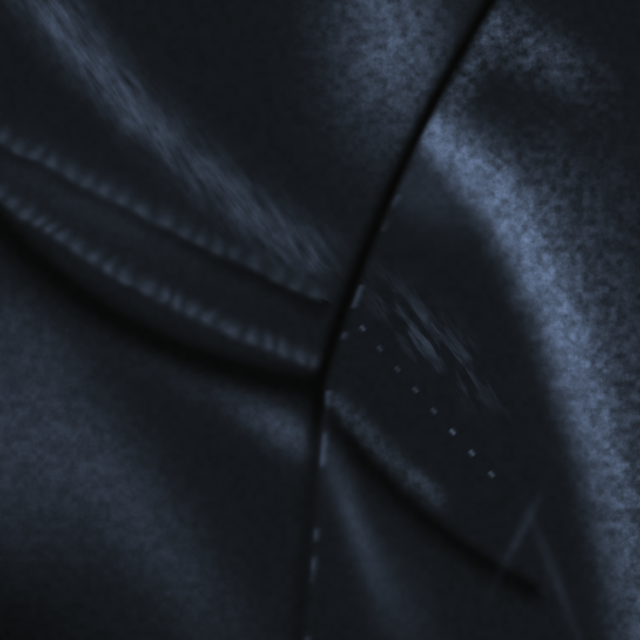
A Shadertoy shader for this texture:

```glsl
float hash(vec2 p) {
    vec3 q = fract(vec3(p.xyx) * 0.1031);
    q += dot(q, q.yzx + 33.33);
    return fract((q.x + q.y) * q.z);
}

float noise(vec2 p) {
    vec2 i = floor(p), f = fract(p);
    f = f * f * (3.0 - 2.0 * f);
    return mix(mix(hash(i), hash(i + vec2(1, 0)), f.x),
               mix(hash(i + vec2(0, 1)), hash(i + vec2(1, 1)), f.x), f.y);
}

float fbm(vec2 p) {
    float sum = 0.0, amp = 0.5;
    for (int i = 0; i < 4; i++) {
        sum += amp * noise(p);
        p = mat2(1.6, 1.2, -1.2, 1.6) * p + 7.3;
        amp *= 0.5;
    }
    return sum / 0.9375;
}

vec2 rotate(vec2 p, float angle) {
    float c = cos(angle), s = sin(angle);
    return vec2(c * p.x + s * p.y, c * p.y - s * p.x);
}

// Signed distance (positive left of travel) and position along an arc a-mid-c
vec2 arc(vec2 p, vec2 a, vec2 mid, vec2 c) {
    const int STEPS = 14;
    vec2 b = 2.0 * mid - 0.5 * (a + c), prev = a;
    vec2 best = vec2(1e3, 0.0);
    for (int i = 1; i <= STEPS; i++) {
        float t = float(i) / float(STEPS);
        vec2 next = mix(mix(a, b, t), mix(b, c, t), t);
        vec2 e = next - prev, w = p - prev;
        float h = clamp(dot(w, e) / dot(e, e), 0.0, 1.0);
        float d = length(w - e * h);
        float side = e.x * w.y - e.y * w.x < 0.0 ? -1.0 : 1.0;
        if (d < abs(best.x)) best = vec2(d * side, (float(i - 1) + h) / float(STEPS));
        prev = next;
    }
    return best;
}

// Bell profile with its own width on either side
float fold(float d, float below, float above) {
    float x = d / (d < 0.0 ? below : above);
    return exp(-x * x);
}

float glow(vec2 p, vec2 centre, vec2 radii, float angle) {
    vec2 q = rotate(p - centre, angle) / radii;
    return exp(-dot(q, q));
}

float seamX(float y) {
    float d = max(y - 0.4, 0.0);
    return 0.466 + 0.085 * min(y, 0.4) + 0.29 * d + 0.26 * d * d;
}

vec3 leather(float light) {
    return max(vec3(0.06, 0.069, 0.077) + light * vec3(0.26, 0.31, 0.40), 0.015);
}

void mainImage(out vec4 fragColor, in vec2 fragCoord) {
    vec2 p = fragCoord / iResolution.xy;
    vec2 q = p + 0.008 * (vec2(noise(p * 30.0), noise(p * 30.0 + 19.0)) - 0.5);
    float grain = fbm(p * 95.0);
    float creases = fbm(rotate(p, -0.95) * vec2(22.0, 100.0));
    float seam = (p.x - seamX(p.y)) * 0.9;
    float right = smoothstep(-0.005, 0.006, seam), left = 1.0 - right;

    // Arcs of the panels and folds
    vec2 groove = arc(p, vec2(-0.02, 0.675), vec2(0.21, 0.488), vec2(0.51, 0.395));
    vec2 ridge = arc(q, vec2(-0.02, 0.71), vec2(0.21, 0.558), vec2(0.495, 0.43));
    vec2 stitch = arc(q, vec2(-0.02, 0.795), vec2(0.23, 0.665), vec2(0.495, 0.535));
    vec2 sheen = arc(q, vec2(0.04, 1.03), vec2(0.25, 0.785), vec2(0.485, 0.60));
    vec2 crest = arc(q, vec2(0.655, 0.80), vec2(0.855, 0.51), vec2(0.985, -0.03));
    vec2 hem = arc(p, vec2(0.508, 0.37), vec2(0.64, 0.212), vec2(0.83, 0.08));
    vec2 hemRidge = arc(q, vec2(0.525, 0.373), vec2(0.595, 0.302), vec2(0.68, 0.225));
    vec2 dots = arc(p, vec2(0.56, 0.495), vec2(0.67, 0.367), vec2(0.79, 0.235));
    float lower = smoothstep(0.01, -0.03, groove.x);

    // Upper left panel
    float light = 0.08 + left * 0.58 * glow(p, vec2(0.61, 0.94), vec2(0.095, 0.16), 0.08)
                * (0.55 + 0.9 * grain);
    light += left * fold(sheen.x, 0.035, 0.045) * mix(0.50, 0.28, sheen.y)
           * (0.2 + 1.6 * creases);
    light += left * 0.16 * glow(p, vec2(0.14, 0.69), vec2(0.22, 0.045), -0.5);

    // Raised ridge and stitched row, broken up along their length
    float beads = 0.55 + 0.45 * sin(ridge.y * 130.0 + 5.0 * noise(p * 24.0));
    light += left * fold(ridge.x, 0.009, 0.017) * (0.17 + 0.22 * beads);
    float stitchBeads = 0.5 + 0.5 * sin(stitch.y * 115.0 + 4.0 * noise(p * 20.0));
    light += left * fold(stitch.x, 0.007, 0.018) * (0.08 + 0.17 * stitchBeads);
    light -= left * 0.10 * fold(stitch.x + 0.014, 0.014, 0.008);

    // Lower left panel
    float soft = 0.34 * glow(p, vec2(0.0, 0.32), vec2(0.20, 0.13), -0.8)
               + 0.24 * glow(p, vec2(0.23, 0.18), vec2(0.25, 0.065), -0.95)
               + 0.14 * glow(p, vec2(0.03, 0.49), vec2(0.11, 0.05), -0.7)
               + 0.18 * glow(p, vec2(0.28, 0.42), vec2(0.13, 0.03), -0.5)
               + 0.46 * glow(p, vec2(0.435, 0.338), vec2(0.085, 0.032), -0.65);
    light += left * lower * soft * (0.8 + 0.4 * grain);

    // Right panel: bright crest with a pebbled slope beyond it
    float fade = smoothstep(1.05, 0.45, crest.y);
    light += right * fold(crest.x, 0.032, 0.050) * (0.25 + 0.60 * fade) * (0.75 + 0.5 * grain);
    light += right * fold(crest.x - 0.04, 0.03, 0.15) * 0.34 * (0.3 + 1.4 * grain)
           * smoothstep(0.88, 0.68, p.y);
    light += right * 0.34 * glow(p, vec2(0.83, 0.925), vec2(0.12, 0.045), -0.55) * 2.0 * grain;
    light += right * 0.30 * glow(p, vec2(0.735, 0.89), vec2(0.10, 0.025), 1.0) * 2.0 * grain;
    light += right * 0.24 * glow(p, vec2(0.655, 0.70), vec2(0.08, 0.045), -0.6);
    light += right * 0.42 * glow(p, vec2(0.68, 0.465), vec2(0.12, 0.035), -0.78)
           * smoothstep(0.35, 0.75, creases);

    // Inner right flap and the folds beneath it
    light += right * fold(hemRidge.x, 0.016, 0.016) * 0.30 * (0.4 + grain);
    float dash = smoothstep(0.55, 0.9, sin(dots.y * 50.0)) * noise(p * 18.0);
    light += right * fold(dots.x, 0.004, 0.004) * dash * 0.65;
    light += right * 0.33 * glow(p, vec2(0.548, 0.20), vec2(0.13, 0.021), -1.2);
    light += right * 0.15 * glow(p, vec2(0.62, 0.06), vec2(0.12, 0.045), -1.1);
    light += right * 0.17 * glow(p, vec2(0.81, 0.16), vec2(0.07, 0.009), 1.1);
    light += right * 0.16 * glow(p, vec2(0.87, 0.09), vec2(0.11, 0.010), -1.2);

    // Dark grooves
    light *= 1.0 - 0.9 * left * fold(groove.x, 0.045, 0.022);
    light -= left * 0.11 * fold(groove.x, 0.025, 0.018);
    light -= right * 0.16 * fold(hem.x, 0.022, 0.013);
    float depth = mix(0.35, 1.0, smoothstep(0.22, 0.42, p.y));
    light = mix(light, -0.12, depth * fold(seam, 0.013, 0.009));
    float nicks = smoothstep(0.55, 0.85, noise(vec2(p.y * 42.0, 3.0)));
    light += 0.38 * nicks * fold(seam - 0.012, 0.004, 0.006) * smoothstep(0.76, 0.66, p.y);

    // Overall pebble and dim corners
    light += (grain - 0.5) * (0.05 + 0.25 * max(light, 0.0));
    light -= 0.12 * glow(p, vec2(0.0, 0.0), vec2(0.13, 0.10), 0.0);
    fragColor = vec4(leather(light), 1.0);
}
```
